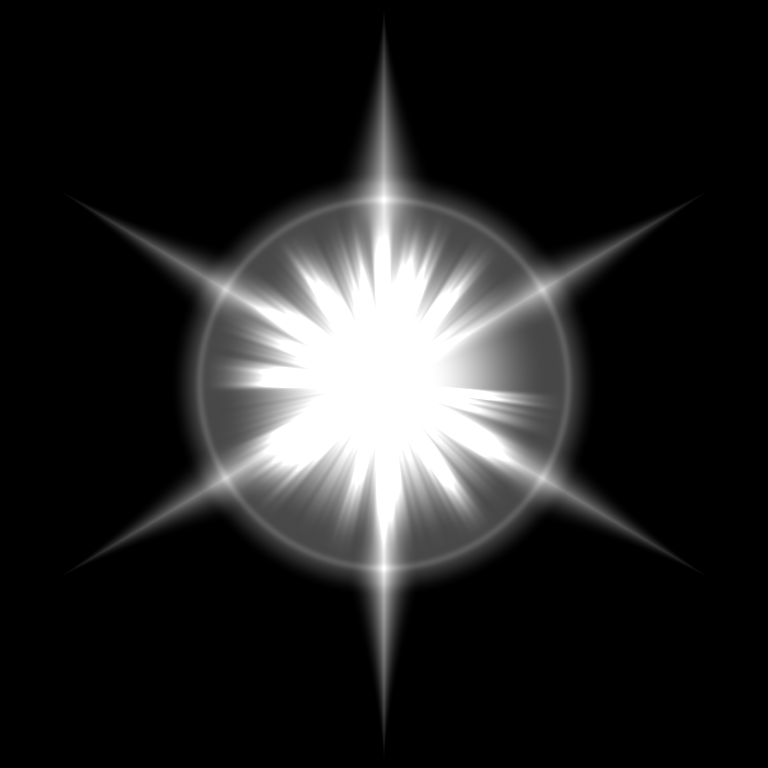
Reproduce this background procedurally as a Shadertoy shader.

```glsl
const float DISC_RADIUS = 0.240;
const float HALO_RADIUS = 0.278;
const float DISC_LEVEL = 0.28;
const float CORE_LEVEL = 0.72;
const float RING_LEVEL = 0.10;
const float RING_WIDTH = 0.005;
const float SPIKE_REACH = 0.492;
const float SPIKE_ROOT = 0.26;
const float STREAK_DEPTH = 0.38;
const vec2 CALM_SECTOR = vec2(-3.0, 29.0);
const vec2 DIAGONAL = vec2(0.859, 0.512);

// Main rays: angle in degrees, half width in degrees, strength
const int RAY_COUNT = 15;
const vec3 RAYS[RAY_COUNT] = vec3[](
    vec3(91, 5, 0.9), vec3(75, 11, 0.9), vec3(53, 7, 0.65),
    vec3(-6, 3.5, 0.6), vec3(-14, 5, 0.35), vec3(-31, 10, 0.8),
    vec3(-57, 8, 0.7), vec3(-87, 9, 0.9), vec3(-106, 6, 0.35),
    vec3(-145, 20, 0.85), vec3(177, 8, 0.8), vec3(161, 9, 0.4),
    vec3(146, 9, 0.8), vec3(123, 9, 0.8), vec3(104, 8, 0.45));

float angleGap(float a, float b) {
    return abs(mod(a - b + 180.0, 360.0) - 180.0);
}

// Layered sines with whole frequencies, seamless around the circle
float streaks(float angle) {
    float sum = 0.0;
    float weight = 0.5;
    float frequency = 23.0;
    for (int i = 0; i < 4; i++) {
        sum += weight * sin(angle * frequency + 1.7 * sin(angle * 7.0 + float(i) * 2.1));
        weight *= 0.75;
        frequency = floor(frequency * 1.7);
    }
    return sum;
}

float rayFan(float degrees) {
    float light = 0.0;
    for (int i = 0; i < RAY_COUNT; i++) {
        float gap = angleGap(degrees, RAYS[i].x) / RAYS[i].y;
        light += RAYS[i].z * (1.0 - smoothstep(0.3, 1.0, gap));
    }
    return light;
}

// Tapered spike with a sharp ridge along its axis
float spike(vec2 p, vec2 axis, float width, float level) {
    float along = dot(p, axis);
    float across = abs(p.x * axis.y - p.y * axis.x);
    float taper = clamp((SPIKE_REACH - along) / (SPIKE_REACH - SPIKE_ROOT), 0.0, 1.0);
    float root = clamp(along / SPIKE_ROOT, 0.0, 1.0);
    float halfWidth = width * pow(taper, 1.4) * root + 0.0008;
    float ridge = max(1.0 - across / halfWidth, 0.0);
    return level * pow(taper, 0.8) * root * ridge * ridge;
}

void mainImage(out vec4 fragColor, in vec2 fragCoord) {
    vec2 p = (fragCoord - 0.5 * iResolution.xy) / min(iResolution.x, iResolution.y);
    float r = length(p);
    float angle = atan(p.y, p.x + 1e-6);
    float deg = angle * 57.2958;

    // Disc, soft halo, rim and core glow
    float light = DISC_LEVEL * (1.0 - smoothstep(DISC_RADIUS - 0.005, HALO_RADIUS, r));
    float rim = (r - DISC_RADIUS) / RING_WIDTH;
    light += RING_LEVEL * exp(-rim * rim);
    light += CORE_LEVEL * (1.0 - smoothstep(0.06, 0.212, r));

    // Radial rays broken into fine streaks, absent in the calm sector
    float calm = smoothstep(CALM_SECTOR.x - 1.0, CALM_SECTOR.x + 1.0, deg)
               * (1.0 - smoothstep(CALM_SECTOR.y - 1.0, CALM_SECTOR.y + 1.0, deg));
    float grain = streaks(angle);
    float fan = rayFan(deg) * (1.0 + STREAK_DEPTH * grain) + 0.08 * (1.0 + grain);
    light += fan * (1.0 - calm) * (1.0 - smoothstep(0.09, DISC_RADIUS, r));

    // Six spikes, the diagonals mirrored into one quadrant
    vec2 q = abs(p);
    light += spike(q, vec2(0.0, 1.0), p.y > 0.0 ? 0.068 : 0.048, 0.72);
    light += spike(q, DIAGONAL, 0.050, 0.52);

    fragColor = vec4(vec3(clamp(light, 0.0, 1.0)), 1.0);
}
```
